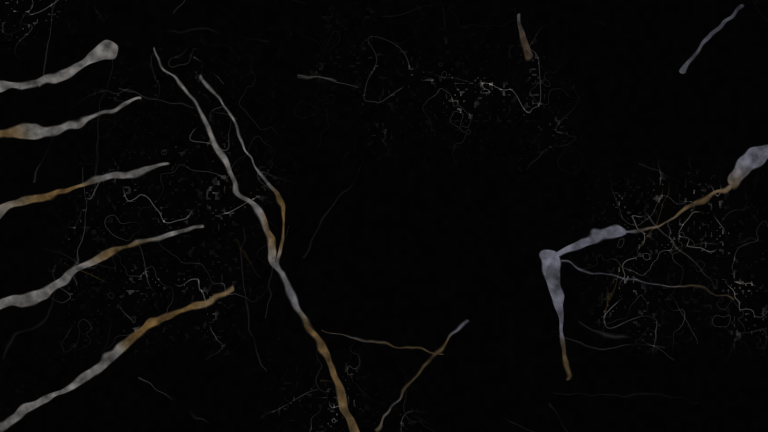
Give the GLSL for this texture, as a Shadertoy shader.

```glsl
// Polished black marble with pale branching veins, hairline cracks and mineral dust.

float hash(vec2 p) {
    return fract(sin(dot(p, vec2(12.9898, 78.233))) * 43758.5453);
}

float noise(vec2 p) {
    vec2 i = floor(p), f = fract(p);
    f = f * f * (3.0 - 2.0 * f);
    return mix(mix(hash(i), hash(i + vec2(1, 0)), f.x),
               mix(hash(i + vec2(0, 1)), hash(i + vec2(1, 1)), f.x), f.y);
}

float fbm(vec2 p) {
    float sum = 0.0, amp = 0.53;
    for (int i = 0; i < 4; i++) {
        sum += amp * noise(p);
        p = mat2(1.6, 1.2, -1.2, 1.6) * p + 7.3;
        amp *= 0.5;
    }
    return sum;
}

// Tapered stroke from a to b with an uneven width.
float vein(vec2 p, vec2 a, vec2 b, float widthA, float widthB) {
    vec2 pa = p - a, ba = b - a;
    float h = clamp(dot(pa, ba) / dot(ba, ba), 0.0, 1.0);
    float width = mix(widthA, widthB, h) * (0.5 + noise(p * 17.0));
    return 1.0 - smoothstep(-0.003, 0.003, length(pa - ba * h) - width);
}

// Thin wandering line along the middle level of a noise field.
float contour(float n, float pixel, float width) {
    float slope = length(vec2(dFdx(n), dFdy(n))) / pixel;
    float d = abs(n - 0.5) / max(slope, 0.6);
    return 1.0 - smoothstep(0.0, width + pixel * 0.5, d);
}

void mainImage(out vec4 fragColor, in vec2 fragCoord) {
    float pixel = 1.0 / iResolution.y;
    vec2 p = fragCoord * pixel;

    // Bend straight strokes into natural fractures
    vec2 warp = vec2(noise(p * 8.0), noise(p * 8.0 + 31.0)) - 0.5;
    vec2 grit = vec2(noise(p * 38.0), noise(p * 38.0 + 57.0)) - 0.5;
    vec2 q = p + 0.045 * warp + 0.012 * grit;

    vec3 grey = vec3(0.43, 0.42, 0.41);
    vec3 ochre = vec3(0.40, 0.30, 0.15);
    vec3 col = vec3(0.007) + 0.008 * noise(p * 60.0);

    // Crumbly webs gathered in patches, denser toward the top
    float patches = smoothstep(0.36, 0.68, noise(p * 2.6 + 4.0) + 0.16 * (p.y - 0.4));
    float webField = fbm(p * 4.5 + 0.5 * warp);
    float web = contour(webField, pixel, 0.002) * smoothstep(0.3, 0.6, noise(p * 22.0));
    web = max(web, 0.7 * contour(fbm(p * 6.0 + 19.0), pixel, 0.0015) * noise(p * 15.0));
    float nearWeb = 1.0 - smoothstep(0.0, 0.09, abs(webField - 0.5));
    float dust = smoothstep(0.66, 0.92, noise(p * 150.0)) * (0.2 + nearWeb);
    col += grey * patches * (0.5 * web + 0.6 * dust * noise(p * 30.0));

    // Hairline cracks, mostly falling to the right
    for (int i = 0; i < 34; i++) {
        float id = float(i);
        vec2 start = vec2(hash(vec2(id, 1)) * 1.8 - 0.05, hash(vec2(id, 2)));
        float angle = -0.5 + 1.3 * (hash(vec2(id, 3)) - 0.5);
        if (i % 3 == 0) angle += 1.75;
        vec2 span = (0.08 + 0.26 * hash(vec2(id, 4))) * vec2(cos(angle), sin(angle));
        float crack = vein(q, start, start + span, 0.0012, 0.0003);
        float strength = (0.15 + 0.5 * hash(vec2(id, 5))) * smoothstep(0.15, 0.6, noise(p * 19.0 + id));
        col = mix(col, 0.8 * mix(grey, ochre, step(0.8, hash(vec2(id, 6)))), crack * strength);
    }

    // Broad veins rising from the left edge
    float body = 0.0;
    for (int i = 0; i < 5; i++) {
        float k = float(i);
        float reach = 0.58 - 0.075 * k;
        vec2 start = vec2(-0.03, 0.02 + 0.27 * k - 0.0185 * k * k);
        vec2 end = start + reach * vec2(1.0, 0.54 - 0.07 * k);
        vec2 bent = q + vec2(0.0, 0.018 * sin(p.x * 12.0 + k * 1.7));
        body = max(body, vein(bent, start, end, 0.013, 0.004));
    }
    body = max(body, vein(q, vec2(0.10, 0.82), vec2(0.24, 0.88), 0.012, 0.022));

    // Long trunk of two strands joining on the way down
    vec2 fork = vec2(0.66, 0.36);
    float trunk = vein(q, vec2(0.37, 0.90), fork, 0.002, 0.008);
    trunk = max(trunk, vein(q, vec2(0.47, 0.82), vec2(0.63, 0.58), 0.003, 0.005));
    trunk = max(trunk, vein(q, vec2(0.63, 0.58), fork, 0.005, 0.004));
    trunk = max(trunk, vein(q, fork, vec2(0.82, -0.03), 0.008, 0.011));
    body = max(body, trunk);

    // Broken diagonal on the right, with a spike and a pale lump
    vec2 corner = vec2(1.28, 0.39);
    body = max(body, vein(q, corner, corner - vec2(-0.03, 0.25), 0.019, 0.003));
    body = max(body, vein(q, corner, vec2(1.43, 0.47), 0.004, 0.014));
    body = max(body, vein(q, vec2(1.43, 0.47), vec2(1.70, 0.56), 0.003, 0.005));
    body = max(body, vein(q, vec2(1.71, 0.58), vec2(1.79, 0.64), 0.026, 0.012));

    // Slender side branches
    float branch = vein(q, vec2(0.86, 0.0), vec2(1.08, 0.25), 0.004, 0.002);
    branch = max(branch, vein(q, vec2(0.73, 0.24), vec2(1.02, 0.17), 0.002, 0.002));
    branch = max(branch, vein(q, corner, vec2(1.69, 0.30), 0.002, 0.001));
    branch = max(branch, vein(q, vec2(1.20, 0.97), vec2(1.23, 0.86), 0.006, 0.009));
    branch = max(branch, vein(q, vec2(1.70, 0.97), vec2(1.59, 0.83), 0.004, 0.006));

    // Mottled stone filling, rusty in places
    float rust = 0.85 * smoothstep(0.52, 0.72, noise(p * 6.0 + 11.0));
    vec3 stone = mix(grey, ochre, rust) * (0.35 + 0.95 * fbm(p * 48.0));
    stone = mix(stone, stone * vec3(0.92, 0.95, 1.08), smoothstep(0.5, 0.9, p.x));
    col = mix(col, stone, max(0.95 * body, 0.7 * branch));

    fragColor = vec4(col, 1.0);
}
```
